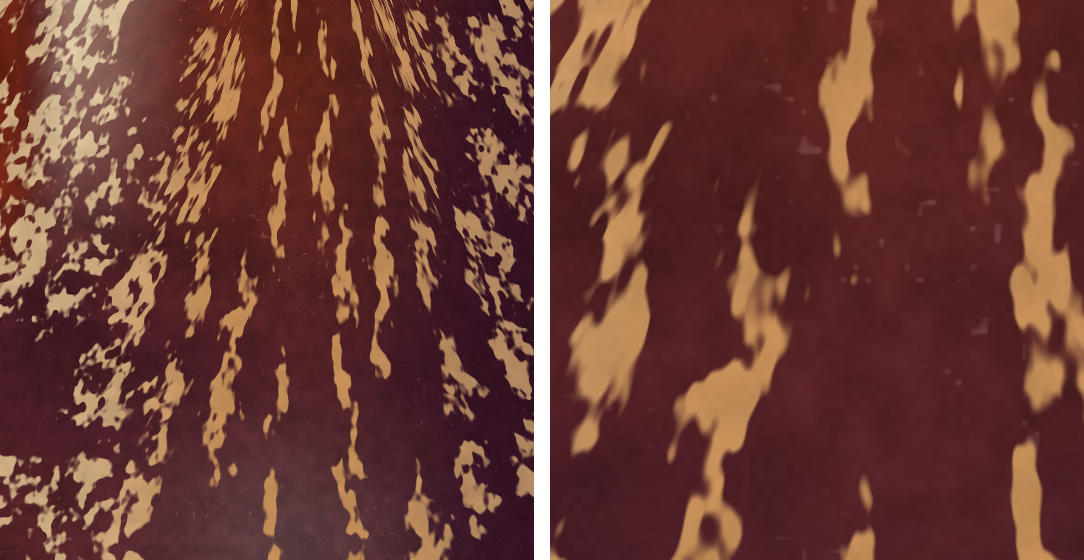
Left, the full canvas; right, a detail of the centre.
Reproduce this texture procedurally as a Shadertoy shader.

```glsl
// Glossy maroon shell with ragged tan flecks fanning out from above.

float hash(vec2 p) {
    vec3 h = fract(vec3(p.xyx) * 0.1031);
    h += dot(h, h.yzx + 33.33);
    return fract((h.x + h.y) * h.z);
}

float noise(vec2 p) {
    vec2 cell = floor(p), f = fract(p);
    f = f * f * (3.0 - 2.0 * f);
    return mix(mix(hash(cell), hash(cell + vec2(1, 0)), f.x),
               mix(hash(cell + vec2(0, 1)), hash(cell + vec2(1, 1)), f.x), f.y);
}

float fbm(vec2 p) {
    return 0.62 * noise(p) + 0.38 * noise(mat2(0.8, 0.6, -0.6, 0.8) * p * 1.9 + 17.0);
}

// Soft oval patches in fan columns: thin near the middle, wide rings at the sides
float patches(vec2 fan, float side) {
    float best = -2.0;
    float column = floor(fan.x / 0.078);
    for (int i = -1; i <= 1; i++) {
        float c = column + float(i);
        float shift = hash(vec2(c + 60.0, 3.0));
        float row = floor(fan.y / 0.19 + shift);
        for (int j = -1; j <= 1; j++) {
            vec2 id = vec2(c + 60.0, row + float(j) + 20.0);
            float size = hash(id + 7.7);
            if (size < 0.1) continue;
            vec2 centre = vec2((c + 0.3 + 0.4 * hash(id)) * 0.078,
                               (row + float(j) + 0.35 + 0.3 * hash(id + 31.0) - shift) * 0.19);
            vec2 radius = vec2(mix(0.0135, 0.034, side), mix(0.105, 0.08, side));
            float r = length((fan - centre) / (radius * (0.75 + 0.4 * size)));
            float body = min(1.0 - r, 0.3);
            float hollow = mix(1.0, r * 1.3 - 0.35, side * step(0.35, hash(id + 53.0)));
            best = max(best, min(body, hollow));
        }
    }
    return best;
}

vec3 shellColor(vec2 uv, float gloss) {
    float mottle = fbm(uv * 9.0) - 0.5;
    vec3 color = mix(vec3(0.31, 0.125, 0.145), vec3(0.20, 0.065, 0.13),
                     smoothstep(0.58, 0.95, uv.x + 0.25 * mottle));
    // Darker purple band across the lower left
    color = mix(color, vec3(0.23, 0.08, 0.13),
                0.6 * smoothstep(0.25, 0.0, abs(uv.y - 0.38 + 0.3 * mottle)) * smoothstep(0.7, 0.2, uv.x));
    // Warm red glow at the top and along the left rim
    float glow = smoothstep(0.25, 0.95, uv.y) * exp(-pow((uv.x - 0.52) / 0.25, 2.0));
    color = mix(color, vec3(0.39, 0.145, 0.09), 0.85 * glow);
    float rim = smoothstep(0.11, 0.01, uv.x) * smoothstep(0.45, 0.7, uv.y);
    color = mix(color, vec3(0.43, 0.14, 0.08), rim);
    // Dull grey reflection at the bottom
    vec2 h = (uv - vec2(0.53, 0.03)) * vec2(4.0, 5.5);
    color = mix(color, vec3(0.37, 0.27, 0.28), 0.75 * exp(-dot(h, h)));
    color *= 1.0 + 0.3 * mottle + 0.16 * (noise(uv * 55.0) - 0.5);
    return mix(color, vec3(0.64, 0.50, 0.44), gloss);
}

void mainImage(out vec4 fragColor, in vec2 fragCoord) {
    vec2 uv = fragCoord / iResolution.xy;
    vec2 p = fragCoord / iResolution.y;

    // Fan coordinates around a pole above the canvas
    float u = (p.x - 0.56) / (1.6 - p.y);
    u = atan(1.3 * u) / 1.3;
    float side = smoothstep(0.1, 0.32, abs(u));
    float meander = 0.03 * (noise(p * 6.0) - 0.5) + 0.026 * (noise(p * 26.0 + 9.0) - 0.5);
    vec2 fan = vec2(u + meander, p.y);

    // Fine lace eats into the patches, longer than wide in the middle
    vec2 lacePos = vec2(p.x + 0.5 * u * p.y, p.y * mix(0.55, 0.85, side)) * 66.0;
    float lace = fbm(lacePos + 100.0) - 0.5;
    // Rounded pits open holes inside the wide patches
    float pits = smoothstep(0.58, 0.85, noise(lacePos * 0.85 + 240.0));
    float field = patches(fan, side) + 1.7 * lace - mix(0.3, 0.55, side) * pits - 0.07;
    float fleck = smoothstep(-0.19, 0.21, field);

    // Broad highlight at the upper left with a brushed edge
    float brushed = 0.02 * (noise(vec2(uv.x + uv.y, uv.y - uv.x + 2.0) * vec2(18.0, 90.0)) - 0.5);
    float edge = uv.x + brushed - 0.05 * uv.y;
    float gloss = smoothstep(0.0, 0.09, edge) * smoothstep(0.34, 0.1, edge)
                * smoothstep(0.46, 0.95, uv.y);
    gloss *= 0.75 + 0.3 * noise(uv * 14.0);

    vec3 tan1 = mix(vec3(0.76, 0.55, 0.34), vec3(0.69, 0.53, 0.38), smoothstep(0.6, 1.0, uv.x));
    tan1 = mix(tan1, vec3(0.79, 0.66, 0.50), smoothstep(0.45, 0.1, uv.x));
    tan1 = mix(tan1, vec3(0.86, 0.79, 0.65), gloss);
    tan1 *= 0.95 + 0.1 * noise(p * 40.0);

    vec3 color = mix(shellColor(uv, 0.85 * gloss), tan1, fleck);

    // Tiny pale scratches and fine grain
    float scratch = smoothstep(0.86, 1.0, noise(p * 130.0)) * smoothstep(0.6, 0.8, noise(p * 12.0 + 5.0));
    color += 0.1 * scratch * (1.0 - fleck);
    color += 0.018 * (noise(p * 230.0) - 0.5);
    fragColor = vec4(clamp(color, 0.0, 1.0), 1.0);
}
```
